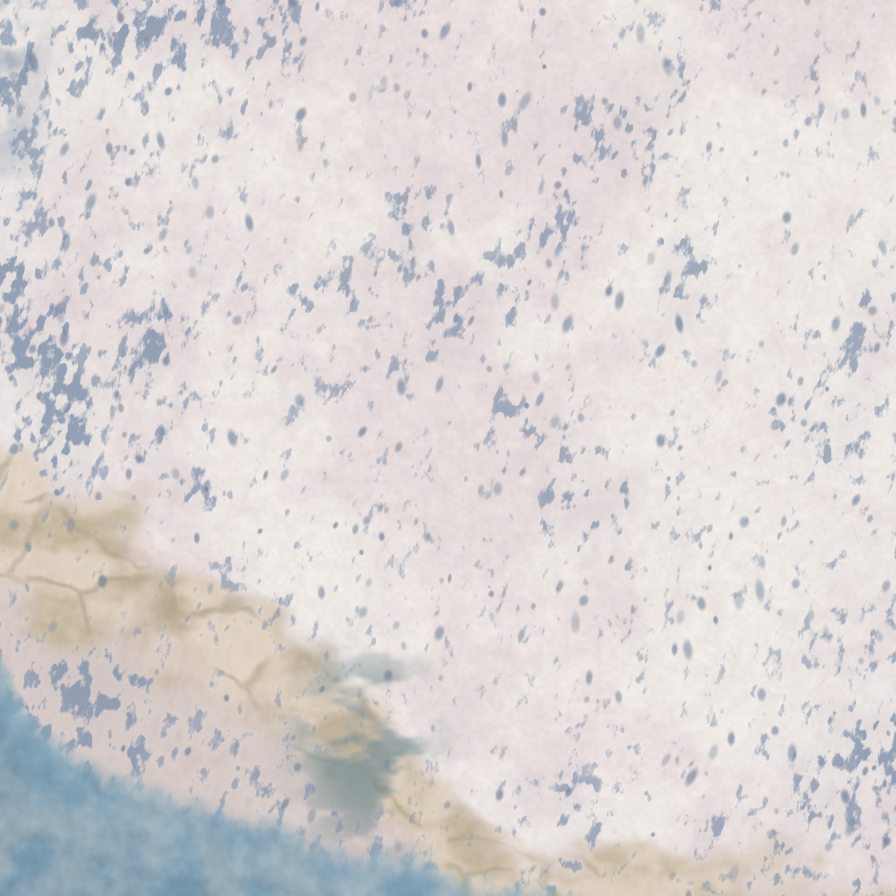
Give the GLSL for this texture, as a three.js fragment shader.

```glsl
varying vec2 vUv;

const vec3 PINK = vec3(0.905, 0.860, 0.860);
const vec3 CREAM = vec3(0.935, 0.915, 0.900);
const vec3 HAZE = vec3(0.78, 0.75, 0.78);
const vec3 SLATE = vec3(0.50, 0.57, 0.67);
const vec3 ROSE_GREY = vec3(0.83, 0.775, 0.755);
const vec3 SAND = vec3(0.89, 0.835, 0.765);
const vec3 OCHRE = vec3(0.74, 0.68, 0.57);
const vec3 TEAL = vec3(0.47, 0.55, 0.57);
const vec3 WATER = vec3(0.51, 0.635, 0.715);
const vec3 WATER_PALE = vec3(0.62, 0.70, 0.745);

float hash(vec2 p) {
  vec3 q = fract(p.xyx * 0.1031);
  q += dot(q, q.yzx + 33.33);
  return fract((q.x + q.y) * q.z);
}

vec2 hash2(vec2 p) {
  return vec2(hash(p), hash(p + 57.3));
}

float noise(vec2 p) {
  vec2 i = floor(p), f = fract(p);
  f = f * f * (3.0 - 2.0 * f);
  float low = mix(hash(i), hash(i + vec2(1, 0)), f.x);
  float high = mix(hash(i + vec2(0, 1)), hash(i + vec2(1, 1)), f.x);
  return mix(low, high, f.y);
}

float fbm(vec2 p) {
  float sum = 0.0, amp = 0.533;
  for (int i = 0; i < 4; i++) {
    sum += amp * noise(p);
    p = mat2(1.6, 1.2, -1.2, 1.6) * p + 11.7;
    amp *= 0.5;
  }
  return sum;
}

vec2 rotate(vec2 p, float a) {
  return mat2(cos(a), sin(a), -sin(a), cos(a)) * p;
}

float fall(float start, float end, float x) {
  return 1.0 - smoothstep(start, end, x);
}

// Scattered oval pits, one candidate per cell
float pits(vec2 p, float cells, float share) {
  vec2 g = p * cells, id = floor(g);
  float mark = 0.0;
  for (int y = -1; y <= 1; y++)
  for (int x = -1; x <= 1; x++) {
    vec2 c = id + vec2(x, y);
    vec2 d = rotate(g - c - hash2(c), (hash(c + 9.1) - 0.3) * 0.9);
    float size = mix(0.10, 0.24, hash(c + 4.7));
    float body = fall(0.4, 1.3, length(d * vec2(1.0, mix(0.4, 0.9, hash(c + 2.3)))) / size);
    mark = max(mark, body * step(hash(c + 21.0), share) * mix(0.4, 1.0, hash(c + 6.0)));
  }
  return mark;
}

// Rock facets: x = distance to a crack, y = tone of the facet
vec2 facets(vec2 p) {
  vec2 id = floor(p);
  float near = 9.0, next = 9.0, tone = 0.0;
  for (int y = -1; y <= 1; y++)
  for (int x = -1; x <= 1; x++) {
    vec2 c = id + vec2(x, y);
    float d = length(p - c - hash2(c));
    if (d < near) {
      next = near;
      near = d;
      tone = hash(c + 3.9);
    } else next = min(next, d);
  }
  return vec2(next - near, tone);
}

void main() {
  vec2 p = vUv;
  vec2 grain = rotate(p, 0.28);
  vec2 warp = vec2(fbm(p * 13.0), fbm(p * 13.0 + 40.0)) - 0.5;
  float fine = fbm(grain * vec2(105.0, 62.0));
  float cloud = fbm(p * 6.0 + 3.0);

  // Pale plaster
  float paleness = smoothstep(0.36, 0.68, cloud + 0.10 * (p.x - 0.5) + 0.35 * (fbm(p * 30.0) - 0.5));
  vec3 color = mix(PINK, CREAM, paleness);
  color += 0.05 * (fbm(p * 95.0) - 0.5) + 0.025 * (noise(p * 240.0) - 0.5);

  // Rock band between plaster and water
  float depth = 0.49 - 0.35 * p.x - 0.8 * p.x * p.x - p.y + 0.13 * warp.x;
  depth = max(depth, 0.045 - p.y + 0.12 * warp.y - 0.15 * max(p.x - 0.8, 0.0));
  float rock = smoothstep(-0.025, 0.035, depth);
  float ochreZone = rock * fall(0.10, 0.19, depth + 0.12 * warp.y);
  vec2 facet = facets(rotate(p + 0.07 * warp, 0.35) * vec2(9.0, 15.0));
  float stain = smoothstep(0.42, 0.70, fbm(p * vec2(15.0, 22.0) + 8.0));
  vec3 stone = mix(SAND, OCHRE, 0.75 * stain + 0.2 * facet.y);
  float crack = fall(0.0, 0.16, facet.x) * smoothstep(0.38, 0.6, noise(p * 19.0));
  stone = mix(stone, OCHRE * 0.9, 0.6 * crack);
  color = mix(color, ROSE_GREY + 0.12 * (fine - 0.5), 0.75 * rock);
  color = mix(color, stone + 0.06 * (fine - 0.5), 0.85 * ochreZone);

  // Teal shadows in the rock
  float hollow = fall(0.03, 0.13, length((p - vec2(0.41, 0.16)) * vec2(1.1, 0.8)));
  hollow *= smoothstep(0.40, 0.62, fbm(p * vec2(13.0, 24.0) + 25.0));
  color = mix(color, TEAL, 0.75 * hollow);

  // Slate flecks, gathered at the left, lower right and in clusters
  float left = fall(0.02, 0.34, p.x) * smoothstep(0.38, 0.56, p.y);
  float right = smoothstep(0.82, 0.98, p.x) * fall(0.30, 0.58, p.y);
  float cluster = smoothstep(0.50, 0.74, fbm(grain * vec2(13.0, 8.0) + 17.0));
  float density = 0.12 + 0.5 * left + 0.4 * right + 0.6 * cluster + 0.35 * (rock - ochreZone);
  density *= 1.0 - 0.5 * ochreZone;
  float threshold = 0.74 - 0.21 * density;
  float fleck = smoothstep(threshold - 0.05, threshold + 0.13, fine);
  color = mix(color, HAZE, 0.25 * clamp(density - 0.12, 0.0, 1.0));
  color = mix(color, SLATE, fleck * (0.45 + 0.35 * clamp(density, 0.0, 1.0)));
  float edgeStain = fall(0.0, 0.07, p.x) * smoothstep(0.72, 0.95, p.y);
  color = mix(color, SLATE, 0.6 * edgeStain * smoothstep(0.3, 0.65, fbm(p * 28.0)));
  color = mix(color, SLATE * 0.92, 0.75 * pits(p, 42.0, 0.13 + 0.15 * left));

  // Soft blue water in the corner
  float shore = 0.155 - 0.27 * p.x + 0.11 * exp(-25.0 * p.x) + 0.05 * warp.x;
  float water = smoothstep(-0.016, 0.02, shore - p.y + 0.025 * (fine - 0.5));
  vec3 blue = mix(WATER, WATER_PALE, smoothstep(0.35, 0.75, fbm(p * 24.0)));
  blue += 0.10 * (fbm(p * 75.0) - 0.5) - 0.04 * smoothstep(0.0, 0.12, shore - p.y);
  color = mix(color, blue, water);

  gl_FragColor = vec4(color, 1.0);
}
```
